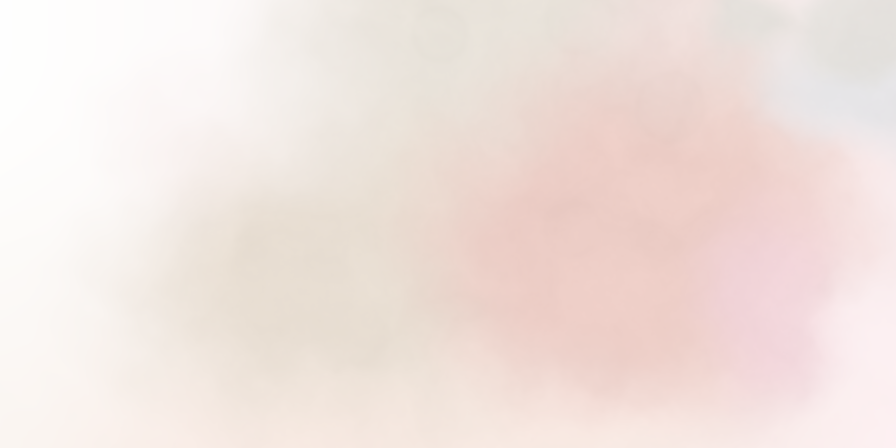
This background is drawn by a Shadertoy shader. Its source:

```glsl
float hash(vec2 p) {
    vec3 q = fract(vec3(p.xyx) * 0.1031);
    q += dot(q, q.yzx + 33.33);
    return fract((q.x + q.y) * q.z);
}

float noise(vec2 p) {
    vec2 cell = floor(p), f = fract(p);
    f = f * f * (3.0 - 2.0 * f);
    float low = mix(hash(cell), hash(cell + vec2(1, 0)), f.x);
    float high = mix(hash(cell + vec2(0, 1)), hash(cell + vec2(1, 1)), f.x);
    return mix(low, high, f.y);
}

// Layered noise centred on zero
float fbm(vec2 p) {
    float sum = 0.0, gain = 0.5;
    for (int i = 0; i < 5; i++) {
        sum += gain * (noise(p) - 0.5);
        p = mat2(1.6, 1.2, -1.2, 1.6) * p + 7.3;
        gain *= 0.5;
    }
    return sum;
}

// Elliptical pigment wash; half strength at its radius
vec3 wash(vec3 paint, vec2 p, vec2 centre, vec2 radius, float softness, vec3 tint, float strength) {
    float d = length((p - centre) / radius);
    float cover = 1.0 - smoothstep(1.0 - softness, 1.0 + softness, d);
    return mix(paint, tint, cover * strength);
}

// Water bloom: a faint disc with a darker rim
float bloom(vec2 p, vec2 centre, float radius) {
    float d = length(p - centre) - radius;
    float disc = 1.0 - smoothstep(-0.008, 0.008, d);
    float rim = exp(-pow(d / 0.009, 2.0));
    return 0.7 * disc + 0.4 * rim;
}

float scatteredBlooms(vec2 p) {
    float sum = 0.0;
    for (int i = 0; i < 26; i++) {
        float id = float(i);
        vec2 centre = vec2(2.0 * hash(vec2(id, 3.1)), hash(vec2(id, 17.7)));
        float radius = mix(0.035, 0.1, hash(vec2(id, 41.3)));
        sum += bloom(p, centre, radius) * (hash(vec2(id, 59.9)) - 0.4);
    }
    return sum;
}

void mainImage(out vec4 fragColor, in vec2 fragCoord) {
    vec2 uv = fragCoord / iResolution.xy;
    vec2 p = uv * vec2(2.0, 1.0);
    vec2 drift = vec2(fbm(p * 4.0 + 2.7), fbm(p * 4.0 + 31.4));
    vec2 q = p + 0.22 * drift;

    const vec3 sage = vec3(0.905, 0.882, 0.845);
    const vec3 sand = vec3(0.905, 0.865, 0.818);
    const vec3 peach = vec3(0.967, 0.905, 0.872);
    const vec3 rose = vec3(0.926, 0.800, 0.772);
    const vec3 blush = vec3(0.945, 0.875, 0.865);
    const vec3 mauve = vec3(0.940, 0.825, 0.855);
    const vec3 mist = vec3(0.885, 0.890, 0.900);
    const vec3 grey = vec3(0.885, 0.878, 0.858);

    // Pale paper
    vec3 lower = mix(vec3(0.982, 0.967, 0.953), vec3(0.990, 0.942, 0.950), uv.x);
    vec3 upper = mix(vec3(0.998, 0.998, 0.995), vec3(0.970, 0.925, 0.930), uv.x);
    vec3 paint = mix(lower, upper, smoothstep(0.0, 0.9, uv.y));

    // Pale washes, then the warm central body
    paint = wash(paint, q, vec2(0.45, 0.66), vec2(0.18, 0.14), 0.7, vec3(0.97, 0.93, 0.925), 0.5);
    paint = wash(paint, q, vec2(0.98, 0.0), vec2(0.70, 0.25), 0.65, peach, 0.8);
    paint = wash(paint, q, vec2(1.20, 0.85), vec2(0.52, 0.45), 0.45, sage, 0.9);
    paint = wash(paint, q, vec2(0.78, 0.39), vec2(0.45, 0.28), 0.6, sand, 0.95);
    paint = wash(paint, q, vec2(1.53, 0.92), vec2(0.19, 0.22), 0.7, blush, 0.75);
    paint = wash(paint, q, vec2(1.42, 0.47), vec2(0.44, 0.33), 0.45, rose, 0.96);
    paint = wash(paint, q, vec2(1.73, 0.30), vec2(0.14, 0.18), 0.7, mauve, 0.75);

    // Cool upper right corner
    paint = wash(paint, q, vec2(1.96, 0.76), vec2(0.20, 0.11), 0.7, mist, 0.8);
    paint = wash(paint, q, vec2(1.96, 0.93), vec2(0.16, 0.12), 0.4, grey, 0.8);
    paint = wash(paint, q, vec2(1.69, 0.92), vec2(0.09, 0.08), 0.5, grey, 0.75);

    // Blooms and pigment variation, strongest where the paint is dense
    float density = smoothstep(0.99, 0.85, paint.g);
    vec2 edge = p + 0.02 * drift;
    float marks = bloom(edge, vec2(0.98, 0.92), 0.062);
    marks += 0.6 * bloom(edge, vec2(1.295, 0.955), 0.078);
    marks += 0.7 * bloom(edge, vec2(1.50, 0.76), 0.078);
    marks += 0.5 * bloom(edge, vec2(1.28, 0.49), 0.065);
    marks += 0.5 * scatteredBlooms(p + 0.08 * drift);
    paint -= density * marks * vec3(0.014, 0.013, 0.014);
    paint += density * 0.035 * fbm(p * 9.0 + 3.0 * drift);

    // Fine paper grain
    paint += 0.008 * density * fbm(p * 70.0);

    fragColor = vec4(clamp(paint, 0.0, 1.0), 1.0);
}
```
